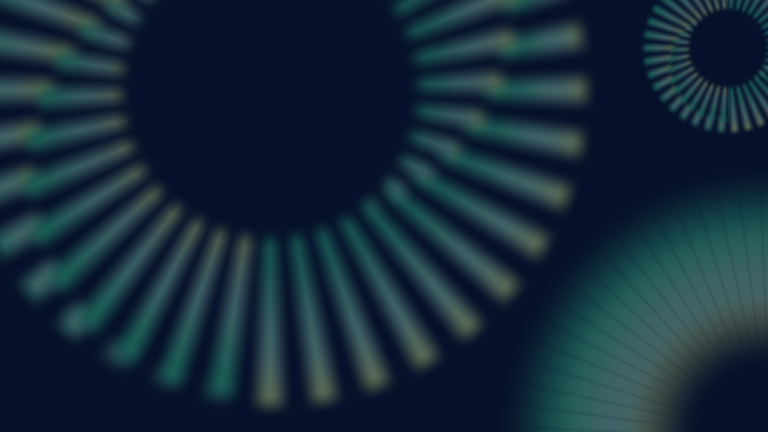
Reproduce this background procedurally as a Shadertoy shader.

```glsl
// Three blurred rings of radial spokes, green to gold, on deep navy.
const float PI = 3.14159265;
const float HOLE = 0.47; // inner radius relative to the outer one

// Green on the left end of a spoke, slate in the middle, gold on the right.
vec3 spokeColor(float t) {
    vec3 green = vec3(0.10, 0.36, 0.33);
    vec3 slate = vec3(0.25, 0.385, 0.40);
    vec3 gold = vec3(0.41, 0.43, 0.29);
    return mix(mix(green, slate, smoothstep(0.05, 0.65, t)), gold, smoothstep(0.6, 1.2, t));
}

// Wraps an angle to a half turn around the horizontal axis.
float foldAngle(float angle) {
    return mod(angle + PI * 0.5, PI) - PI * 0.5;
}

// One layer of spokes: the inner layer ends where the outer one begins.
// q is relative to the ring radius; width is a share of the spoke spacing.
vec4 spokes(vec2 q, float count, float width, float blur, float spiral, bool isInner) {
    float r = length(q);
    float theta = atan(q.y, q.x);
    float shift = isInner ? 0.2 - 0.13 * smoothstep(0.9, 1.4, foldAngle(theta)) : 0.0;
    float cell = theta * count / (2.0 * PI) - shift;
    float id = floor(cell + 0.5);
    float angle = (id + shift) * 2.0 * PI / count + 0.03;

    // The seam between the layers spirals outwards over each half turn.
    float rise = 0.244 + 0.267 * sin(1.15 * foldAngle(angle));
    float seam = clamp(HOLE + spiral * rise, HOLE, 0.99);
    float start = isInner ? HOLE : seam;
    float end = isInner ? seam : 1.0;
    float len = end - start;

    // Short pieces lose their gradient to the blur.
    float t = clamp((r - start) / max(len, 0.02), 0.0, 1.0);
    if (cos(angle) < 0.0) t = 1.0 - t;
    t = mix(0.45, t, smoothstep(0.0, 0.25, len));

    // Soft edges across and along the spoke.
    float spacing = 2.0 * PI * max(r, 0.05) / count;
    float soft = min(blur / spacing, 0.46);
    float across = 1.0 - smoothstep(width - soft, width + soft, abs(cell - id));
    float from = isInner ? HOLE : max(seam - blur, HOLE);
    float along = smoothstep(from - blur, from + blur, r)
                * (1.0 - smoothstep(end - blur, end + blur, r));
    return vec4(spokeColor(t), across * along * smoothstep(0.0, 0.06, len));
}

// Outer spokes first, then the slightly turned inner ones on top.
vec3 addRing(vec3 color, vec2 p, float radius, float count, float width, float blur, float spiral) {
    vec2 q = p / radius;
    vec4 outer = spokes(q, count, width, blur / radius, spiral, false);
    vec4 inner = spokes(q, count, width, blur / radius, spiral, true);
    color = mix(color, outer.rgb, outer.a);
    return mix(color, inner.rgb, inner.a);
}

void mainImage(out vec4 fragColor, in vec2 fragCoord) {
    vec2 p = fragCoord / iResolution.y;
    p.x += 0.5 * (16.0 / 9.0 - iResolution.x / iResolution.y);

    vec3 color = vec3(0.022, 0.062, 0.165);
    color = addRing(color, p - vec2(0.625, 0.792), 0.732, 36.0, 0.23, 0.029, 1.0);
    color = addRing(color, p - vec2(1.685, 0.889), 0.195, 38.0, 0.25, 0.009, 0.8);
    color = addRing(color, p - vec2(1.785, -0.015), 0.545, 72.0, 0.74, 0.095, 0.0);
    fragColor = vec4(color, 1.0);
}
```
